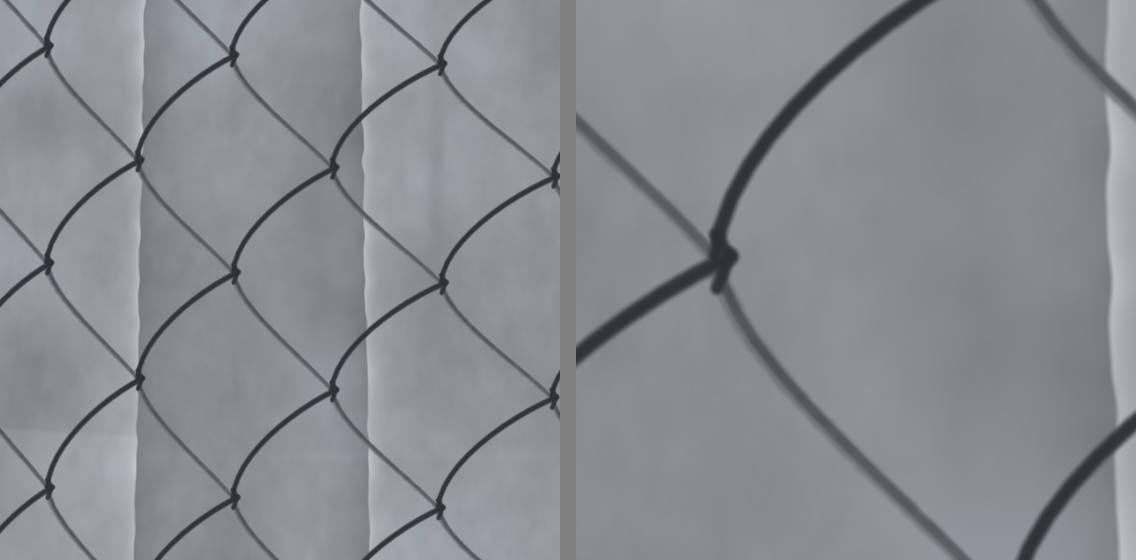
Left, the full canvas; right, a detail of the centre.
Write a Shadertoy shader that draws this pattern.

```glsl
// Chain-link fence in front of creased grey sheet metal.
// Each cell of a gently stretched lattice holds one bent wire, drawn as a
// Bezier curve; hooks join the wires, and noise weathers the sheet.

const vec3 WIRE_DARK = vec3(0.17, 0.19, 0.21);
const vec3 WIRE_EDGE = vec3(0.27, 0.29, 0.31);
const vec3 WIRE_WORN = vec3(0.42, 0.43, 0.44);
const vec3 SHEET_TINT = vec3(-0.018, 0.0, 0.028);
// Lattice spacing: offset, linear and quadratic terms
const vec3 COLUMNS = vec3(0.085, 0.1536, 0.00534);
const vec3 ROWS = vec3(0.081, 0.1927, 0.00117);
const float ROW_TILT = 0.0085;

float hash(vec2 p) {
    return fract(sin(dot(p, vec2(127.1, 311.7))) * 43758.5453);
}

float noise(vec2 p) {
    vec2 i = floor(p), f = fract(p);
    f = f * f * (3.0 - 2.0 * f);
    return mix(mix(hash(i), hash(i + vec2(1, 0)), f.x),
               mix(hash(i + vec2(0, 1)), hash(i + vec2(1, 1)), f.x), f.y);
}

float fbm(vec2 p) {
    float sum = 0.0, amp = 0.5;
    for (int i = 0; i < 5; i++) {
        sum += amp * noise(p);
        p = mat2(1.6, 1.2, -1.2, 1.6) * p + 3.7;
        amp *= 0.5;
    }
    return sum;
}

float stretch(vec3 k, float i) { return k.x + i * (k.y + k.z * i); }

float unstretch(vec3 k, float x) {
    return (sqrt(max(k.y * k.y + 4.0 * k.z * (x - k.x), 0.0)) - k.y) / (2.0 * k.z);
}

vec2 knot(vec2 id) {
    vec2 jitter = vec2(hash(id), hash(id + 17.0)) - 0.5;
    return vec2(stretch(COLUMNS, id.x), stretch(ROWS, id.y) + ROW_TILT * id.x) + 0.006 * jitter;
}

// x: distance, y: signed side, z: position along the segment
vec3 segment(vec2 p, vec2 a, vec2 b) {
    vec2 d = b - a, q = p - a;
    float t = clamp(dot(q, d) / dot(d, d), 0.0, 1.0);
    return vec3(length(q - d * t), dot(q, vec2(d.y, -d.x)) / length(d), t);
}

vec2 bezier(vec2 a, vec2 b, vec2 c, vec2 d, float t) {
    float s = 1.0 - t;
    return s * s * s * a + 3.0 * s * t * (s * b + t * c) + t * t * t * d;
}

vec3 bentWire(vec2 p, vec2 a, vec2 b, vec2 leave, vec2 arrive) {
    const float STEPS = 12.0;
    vec2 d = b - a, last = a;
    vec3 best = vec3(9.0);
    for (float i = 0.0; i < STEPS; i++) {
        vec2 next = bezier(a, a + d * leave, b - d * arrive, b, (i + 1.0) / STEPS);
        vec3 s = segment(p, last, next);
        if (s.x < best.x) best = vec3(s.xy, (i + s.z) / STEPS);
        last = next;
    }
    return best;
}

float cover(float d, float halfWidth, float soft) {
    return 1.0 - smoothstep(halfWidth - soft, halfWidth + soft, d);
}

// Bright on the positive side of the crease, shaded on the other
float fold(float d, float ridge, float soft) {
    float a = abs(d);
    float lit = 0.05 * exp(-a / 0.06) + ridge * exp(-a / 0.012);
    return mix(-0.095 * exp(-a / 0.05), lit, smoothstep(-soft, soft, d));
}

float blot(vec2 p, vec2 center, vec2 size) {
    vec2 q = (p - center) / size;
    return exp(-dot(q, q));
}

vec3 sheet(vec2 p, float soft) {
    float cloud = fbm(p * vec2(5.0, 4.0) + 2.0);
    float grain = fbm(p * vec2(45.0, 28.0));
    float wobble = 0.005 * (noise(vec2(p.y * 38.0, 3.0)) - 0.5);
    float left = p.x - 0.258 + 0.018 * p.y + wobble;
    float right = p.x - 0.643 - 0.018 * p.y + wobble;
    float ridge = 0.05 + 0.09 * noise(vec2(p.y * 24.0, 8.0));
    float tone = 0.588 + 0.17 * (cloud - 0.48) + 0.045 * (grain - 0.48);
    tone += fold(-left, ridge, soft) + fold(right, ridge, soft);
    // Rain streaks and dull patches
    tone -= 0.09 * grain * blot(p, vec2(0.78, 0.32), vec2(0.014, 0.14));
    tone -= 0.08 * grain * blot(p, vec2(0.57, 0.52), vec2(0.04, 0.18));
    tone -= 0.05 * blot(p, vec2(0.06, 0.2), vec2(0.09, 0.07));
    tone -= 0.04 * blot(p, vec2(0.08, 0.64), vec2(0.1, 0.09));
    // Horizontal dents near the bottom
    float dent = p.y - 0.765 - 0.06 * p.x;
    tone += 0.04 * smoothstep(-0.006, 0.006, dent) * exp(-abs(dent) / 0.12) * cover(left, 0.0, soft);
    tone += 0.025 * exp(-abs(p.y - 0.815) / 0.006) * smoothstep(0.0, 0.02, left) * cloud;
    return tone + SHEET_TINT * mix(0.6, 1.3, cloud);
}

void mainImage(out vec4 fragColor, in vec2 fragCoord) {
    vec2 p = fragCoord / iResolution.xy;
    p.y = 1.0 - p.y; // y runs downward
    float soft = max(0.0022, 0.8 / iResolution.y);
    float column = unstretch(COLUMNS, p.x);
    vec2 home = floor(vec2(column, unstretch(ROWS, p.y - ROW_TILT * column)));
    vec3 worn = vec3(9.0), dark = vec3(9.0);
    float hook = 9.0;

    // Cells alternate between falling worn wires and rising dark wires
    for (float y = -1.0; y <= 1.0; y++)
    for (float x = -1.0; x <= 1.0; x++) {
        vec2 id = home + vec2(x, y);
        if (mod(id.x + id.y, 2.0) < 0.5) {
            vec3 w = bentWire(p, knot(id), knot(id + 1.0), vec2(0.05, 0.3), vec2(0.33, 0.31));
            if (w.x < worn.x) worn = w;
        } else {
            vec2 end = knot(id + vec2(1, 0)), tip = end + vec2(0.009, -0.001);
            vec3 w = bentWire(p, knot(id + vec2(0, 1)), tip, vec2(0.03, 0.38), vec2(0.44, 0.2));
            if (w.x < dark.x) dark = w;
            hook = min(hook, segment(p, end + vec2(0.0, -0.014), tip).x);
            hook = min(hook, segment(p, tip, end + vec2(0.001, 0.018)).x);
        }
    }

    vec3 color = sheet(p, soft);
    // Worn wire: frayed grey body with a dark upper strand, thinning at its end
    float fray = noise(p * 130.0);
    float body = cover(worn.x, mix(0.0058, 0.0038, worn.z) + 0.0015 * (fray - 0.5), soft);
    float strand = cover(length(vec2(worn.x, worn.y - 0.002)), 0.0042, soft);
    color = mix(color, WIRE_WORN, 0.8 * body);
    color = mix(color, WIRE_EDGE, strand * mix(0.95, 0.55, worn.z) * mix(0.7, 1.0, fray));
    // Dark wire and hooks over the top
    float wire = cover(dark.x, 0.0046 + 0.0006 * dark.z, soft);
    vec3 steel = mix(WIRE_DARK, WIRE_EDGE, smoothstep(0.001, 0.006, dark.x));
    color = mix(color, steel, 0.96 * wire);
    color = mix(color, WIRE_DARK, 0.9 * cover(hook, 0.0036, soft));
    fragColor = vec4(color, 1.0);
}
```
